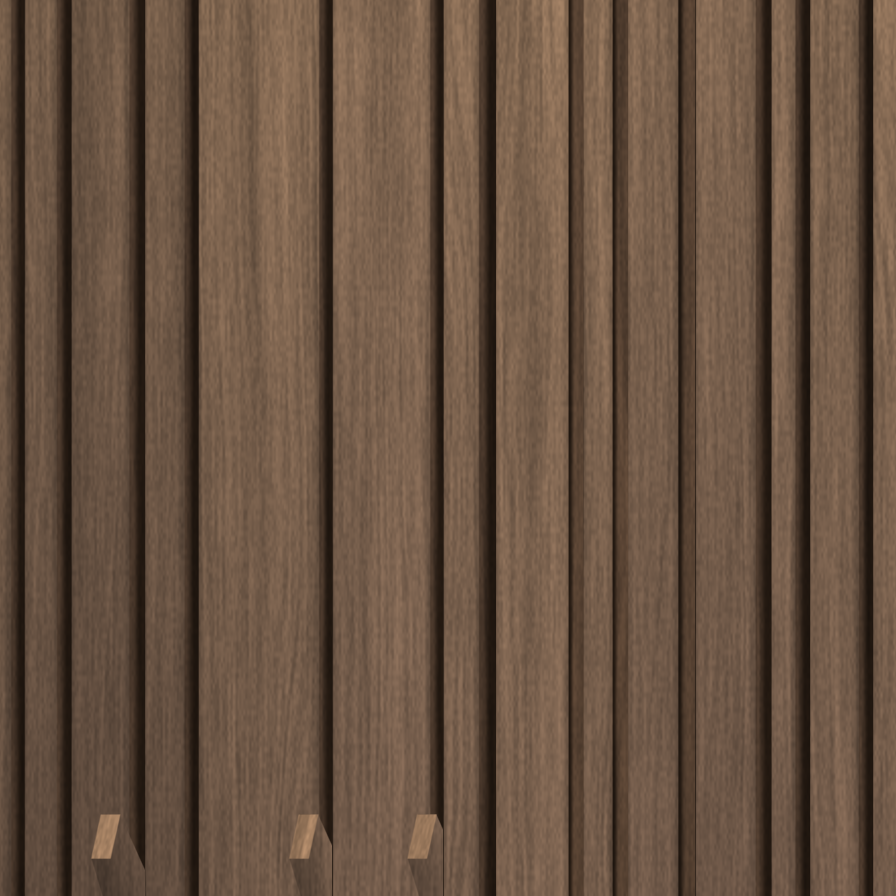
A WebGL 1 fragment shader for this texture:

```glsl
precision highp float;
uniform vec2 u_resolution;

// Slat pitches as fractions of the width; unused slots stay zero
const vec4 PITCH_A = vec4(0.0521, 0.0820, 0.0599, 0.1497);
const vec4 PITCH_B = vec4(0.1237, 0.0586, 0.0977, 0.0495);
const vec4 PITCH_C = vec4(0.0755, 0.0846, 0.0430, 0.0703);
const vec4 PITCH_D = vec4(0.0534, 0.0, 0.0, 0.0);
const float FIRST_EDGE = 0.0273;
const float GROOVE_MIN = 0.0145;
const float GROOVE_VARY = 0.005;
const float LIT_CENTER = 0.70;

const vec3 WOOD_COOL = vec3(0.440, 0.350, 0.288);
const vec3 WOOD_WARM = vec3(0.485, 0.385, 0.300);
const vec3 SIDE_FACE = vec3(0.29, 0.22, 0.17);
const vec3 SHADOW = vec3(0.125, 0.088, 0.060);
const vec3 LIT_FLOOR = vec3(0.33, 0.25, 0.19);
const vec3 PEG_CAP = vec3(0.62, 0.485, 0.37);

const vec3 PEG_X = vec3(0.118, 0.339, 0.471);
const float PEG_TOP = 0.091;
const vec2 CAP_HALF = vec2(0.011, 0.0247);
const float CAP_LEAN = 0.22;

float hash(vec2 p) {
  vec3 q = fract(vec3(p.xyx) * 0.1031);
  q += dot(q, q.yzx + 33.33);
  return fract((q.x + q.y) * q.z);
}

float noise(vec2 p) {
  vec2 i = floor(p);
  vec2 f = fract(p);
  f = f * f * (3.0 - 2.0 * f);
  return mix(mix(hash(i), hash(i + vec2(1.0, 0.0)), f.x),
             mix(hash(i + vec2(0.0, 1.0)), hash(i + 1.0), f.x), f.y);
}

// Brightness of the grain: rings, long fibres, pores and broad stains
float grain(vec2 p, float ringAmount) {
  float warp = 0.045 * noise(vec2(p.x * 14.0, p.y * 2.4)) + 0.006 * noise(p * vec2(60.0, 9.0));
  float ring = noise(vec2(240.0 * (p.x + warp), p.y * 1.5)) - 0.5;
  float fibre = noise(vec2(p.x * 340.0, p.y * 14.0)) - 0.5;
  float pore = noise(vec2(p.x * 440.0, p.y * 170.0)) - 0.5;
  float stain = noise(vec2(p.x * 24.0, p.y * 1.8)) - 0.5;
  return 1.0 + ringAmount * ring + 0.15 * fibre + 0.15 * pore + 0.15 * stain;
}

// Left edge, pitch and index of the slat at x
vec3 findSlat(float x) {
  vec4 pitch[4];
  pitch[0] = PITCH_A;
  pitch[1] = PITCH_B;
  pitch[2] = PITCH_C;
  pitch[3] = PITCH_D;
  vec3 slat = vec3(0.0);
  float left = 0.0;
  for (int i = 0; i < 4; i++) {
    for (int j = 0; j < 4; j++) {
      float w = pitch[i][j];
      if (w > 0.0 && x >= left) slat = vec3(left, w, float(i * 4 + j));
      left += w;
    }
  }
  return slat;
}

void main() {
  vec2 uv = gl_FragCoord.xy / u_resolution;
  vec2 px = 1.0 / u_resolution;
  float x = fract(uv.x - FIRST_EDGE);
  vec3 slat = findSlat(x);
  float local = x - slat.x;
  float seed = hash(vec2(slat.z + 3.0, 17.0));

  // Wood face, dimmer towards the lower left
  float fibres = grain(vec2(local + slat.z * 1.37, uv.y + seed * 9.0), 0.10 + 0.10 * seed);
  float light = mix(0.95, 1.03, uv.y) * mix(0.92, 1.05, smoothstep(0.0, 0.5, uv.x)) * mix(0.96, 1.03, seed);
  vec3 wood = mix(WOOD_COOL, WOOD_WARM, 0.7 * uv.y + 0.3 * seed) * fibres * light;

  // Groove: side face into shadow, or a dark line beside a lit floor
  float groove = GROOVE_MIN + GROOVE_VARY * hash(vec2(slat.z, 5.0));
  float front = slat.y - groove;
  float t = local < 0.5 * front ? 1.0 : (local - front) / groove;
  float soft = px.x / groove;
  float center = fract(slat.x + slat.y - 0.5 * groove + FIRST_EDGE);
  float lit = 1.0 - smoothstep(0.08, 0.13, abs(center - LIT_CENTER));
  vec3 deep = mix(SIDE_FACE, SHADOW, smoothstep(0.2 - soft, 0.65 + soft, t));
  vec3 open = mix(SHADOW, LIT_FLOOR, smoothstep(0.12 - soft, 0.35 + soft, t));
  vec3 color = mix(deep, open, lit) * fibres;

  // Front face with shaded edges, strongest on the right
  float face = smoothstep(-0.5 * px.x, 1.5 * px.x, local)
             * (1.0 - smoothstep(front - px.x, front + px.x, local));
  float rounding = 1.0 - 0.16 * smoothstep(front - 0.010, front, local)
                 - 0.08 * (1.0 - smoothstep(0.0, 0.006, local));
  color = mix(color, wood * rounding, face);

  // Pegs, hidden behind the next slat
  for (int i = 0; i < 3; i++) {
    float inSlat = step(abs(PEG_X[i] - FIRST_EDGE - slat.x - 0.5 * slat.y), 0.5 * slat.y);
    float dx = uv.x - PEG_X[i];
    float drop = PEG_TOP - uv.y;
    float leftSide = max(-0.0045 - 0.235 * drop, -0.0307 + 0.3 * drop);
    float rightSide = 0.016 + 0.45 * drop;
    float body = smoothstep(-px.x, px.x, min(dx - leftSide, rightSide - dx)) * smoothstep(-px.y, px.y, drop);
    float shade = mix(0.78, 0.97, smoothstep(leftSide, rightSide, dx));
    color = mix(color, wood * shade, body * inSlat);

    vec2 q = vec2(dx, CAP_HALF.y - drop);
    q.x -= CAP_LEAN * q.y;
    vec2 cap = smoothstep(-px, px, CAP_HALF - abs(q));
    float capGrain = grain(vec2(q.x + float(i) + 1.0, q.y + 1.0), 0.25);
    color = mix(color, PEG_CAP * capGrain, cap.x * cap.y * inSlat);
  }

  gl_FragColor = vec4(color, 1.0);
}
```
